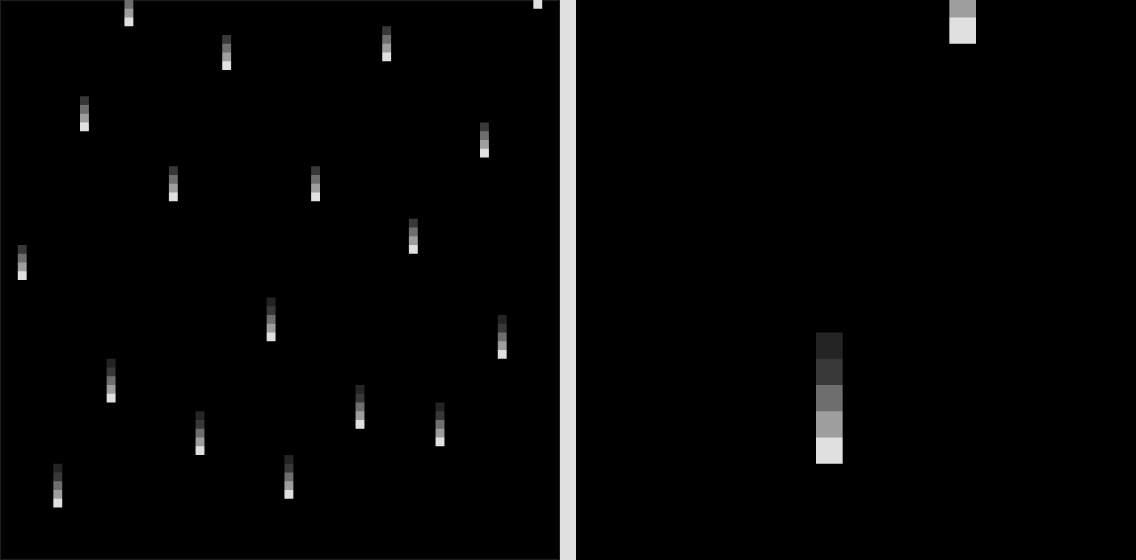
Left, the full canvas; right, a detail of the centre.
Give the GLSL for this pattern, as a Shadertoy shader.

```glsl
const vec2 GRID = vec2(63.0, 64.0);      // cells across and up
const int DROP_COUNT = 18;
const int MAX_SEGMENTS = 5;
const float LONG_TAIL_BELOW = 26.0;      // heads under this row get the full tail
const float ROW_STEP = 0.618;            // golden spread of the head heights
const float ROW_JITTER = 0.14;
const float COLUMN_JITTER = 0.7;
const float BORDER_WIDTH = 1.0 / 512.0;
const float BORDER_SHADE = 0.11;
const float SEED = 3.7;

float hash(float n) {
    return fract(sin(n * 12.9898 + SEED) * 43758.5453);
}

// Brightness of a segment, counted upward from the head
float segmentShade(int segment) {
    if (segment == 0) return 0.88;
    if (segment == 1) return 0.62;
    if (segment == 2) return 0.43;
    if (segment == 3) return 0.22;
    return 0.14;
}

// Smoothed coverage of one grid cell
float cellCoverage(vec2 p, vec2 corner, vec2 pixel) {
    vec2 inside = min(p - corner, corner + 1.0 - p);
    vec2 cover = clamp(inside / pixel + 0.5, 0.0, 1.0);
    return cover.x * cover.y;
}

// Lower left corner of the head cell, one drop per column band
vec2 headCell(float id) {
    float across = (id + 0.5 + COLUMN_JITTER * (hash(id) - 0.5)) / float(DROP_COUNT);
    float up = fract(0.5 + id * ROW_STEP + ROW_JITTER * (hash(id + 50.0) - 0.5));
    return floor(vec2(across, up) * GRID);
}

float drops(vec2 p, vec2 pixel) {
    float shade = 0.0;
    for (int i = 0; i < DROP_COUNT; i++) {
        vec2 head = headCell(float(i));
        int segments = head.y < LONG_TAIL_BELOW ? MAX_SEGMENTS : MAX_SEGMENTS - 1;
        for (int s = 0; s < segments; s++) {
            vec2 corner = head + vec2(0.0, float(s));
            shade += segmentShade(s) * cellCoverage(p, corner, pixel);
        }
    }
    return min(shade, 1.0);
}

float border(vec2 uv, vec2 pixel) {
    vec2 edge = min(uv, 1.0 - uv);
    vec2 cover = clamp((BORDER_WIDTH - edge) / pixel + 0.5, 0.0, 1.0);
    return BORDER_SHADE * max(cover.x, cover.y);
}

void mainImage(out vec4 fragColor, in vec2 fragCoord) {
    vec2 pixel = 1.0 / iResolution.xy;
    vec2 uv = fragCoord * pixel;
    float shade = max(drops(uv * GRID, pixel * GRID), border(uv, pixel));
    fragColor = vec4(vec3(shade), 1.0);
}
```
